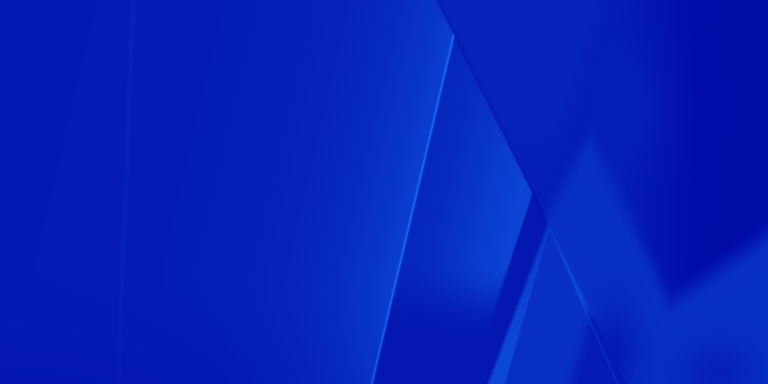
Reproduce this background procedurally as a Shadertoy shader.

```glsl
// Overlapping blue glass panels: straight folds split the canvas, and each
// panel gets its own soft gradient. One brightness value is built up from
// signed line distances, then mapped onto a ramp from navy to azure.

// Signed distance to the line a-b (y runs down); positive to its right.
float side(vec2 p, vec2 a, vec2 b) {
    vec2 d = normalize(b - a);
    return d.y * (p.x - a.x) - d.x * (p.y - a.y);
}

// Soft coverage of the positive side, with blur half-width w.
float cover(float d, float w) {
    return smoothstep(-w, w, d);
}

// Soft round spot with radii r.
float spot(vec2 p, vec2 center, vec2 r) {
    vec2 q = (p - center) / r;
    return exp(-dot(q, q));
}

// Wide panel on the left, glowing toward its fold, with a faint seam.
float leftPanel(vec2 p, float fold) {
    float light = 0.24 + 0.52 * exp(min(fold, 0.0) * 5.0);
    light *= 1.0 - 0.3 * smoothstep(0.7, 1.1, p.y);
    float seam = side(p, vec2(0.347, 0.0), vec2(0.307, 1.0));
    return light + 0.13 * exp(-pow(seam / 0.006, 2.0)) * (1.0 - 0.7 * p.y);
}

// Narrow panel between the folds, cut by a slanted shadow.
float middlePanel(vec2 p, float fold, float aa) {
    float light = 0.42 + 0.43 * smoothstep(0.0, 0.31, fold);
    light = mix(light, 0.2, smoothstep(0.65, 0.86, p.y - 0.1 * fold));
    float cut = side(p, vec2(1.388, 0.5), vec2(1.284, 0.815));
    return mix(light, 0.2, cover(cut, aa + 0.012 * smoothstep(0.6, 0.9, p.y)));
}

// Bevelled wedge rising from the bottom edge.
float wedge(vec2 p, float under, float aa) {
    float outer = side(p, vec2(1.430, 0.578), vec2(1.271, 1.0));
    float inner = side(p, vec2(1.430, 0.600), vec2(1.315, 1.0));
    float right = side(p, vec2(1.430, 0.594), vec2(1.609, 1.0));
    float shade = side(p, vec2(1.540, 0.820), vec2(1.484, 1.0));

    float face = mix(0.54, 0.25, cover(shade, 0.025));
    float leftBevel = mix(0.72, 0.88, smoothstep(0.6, 0.95, p.y));
    float rightBevel = mix(0.84, 0.24, smoothstep(0.77, 0.85, p.y));
    float light = mix(leftBevel, face, cover(inner, aa));
    light = mix(light, rightBevel, cover(right, aa));
    light += 0.22 * exp(-pow(right / 0.003, 2.0)) * smoothstep(0.62, 0.8, p.y);
    return mix(under, light, cover(outer, aa + 0.004));
}

// Blurred reflections behind the long diagonal.
float rightPanel(vec2 p) {
    float light = 0.27 - 0.24 * smoothstep(1.58, 1.85, p.x);
    float band = side(p, vec2(1.540, 0.08), vec2(1.419, 0.495));
    light += 0.09 * (1.0 - cover(band, 0.035)) * smoothstep(0.6, 0.2, p.y);
    light += 0.08 * spot(p, vec2(1.68, 0.28), vec2(0.10, 0.16));

    // Zigzag of light: a peak, a valley, then a rise to the right edge.
    float peakLeft = side(p, vec2(1.536, 0.352), vec2(1.427, 0.56));
    float peakRight = -side(p, vec2(1.536, 0.352), vec2(1.745, 0.79));
    float rise = side(p, vec2(2.0, 0.612), vec2(1.745, 0.79));
    float glow = max(cover(peakRight, 0.03), cover(rise, 0.04));
    glow *= cover(peakLeft, 0.025);
    light = mix(light, 0.54, glow);

    // Dark smudges along the bottom.
    light -= 0.30 * spot(p, vec2(1.60, 0.92), vec2(0.07, 0.13));
    light -= 0.24 * spot(p, vec2(1.87, 0.97), vec2(0.10, 0.08));
    return light;
}

void mainImage(out vec4 fragColor, in vec2 fragCoord) {
    // Height is one unit; y runs down from the top edge.
    vec2 p = fragCoord / iResolution.y;
    p.x *= 2.0 * iResolution.y / iResolution.x;
    p.y = 1.0 - p.y;
    float aa = 1.0 / iResolution.y;

    float fold = side(p, vec2(1.182, 0.091), vec2(0.9686, 1.0));
    float diagonal = side(p, vec2(1.138, 0.0), vec2(1.633, 1.0));

    // Panels from left to right, with a lit rim on the first fold.
    float light = mix(leftPanel(p, fold), middlePanel(p, fold, aa), cover(fold, aa));
    light += 0.75 * exp(-pow(fold / 0.0032, 2.0));
    light = wedge(p, light, aa);
    light = mix(light, rightPanel(p), cover(diagonal, aa));

    // Thin shadow where the diagonal overlaps its neighbours.
    float crease = exp(-pow(diagonal / 0.005, 2.0));
    light -= 0.16 * crease * (1.0 - smoothstep(0.5, 0.62, p.y));

    vec3 navy = vec3(0.005, 0.04, 0.65);
    vec3 azure = vec3(0.05, 0.31, 0.87);
    fragColor = vec4(clamp(mix(navy, azure, light), 0.0, 1.0), 1.0);
}
```
